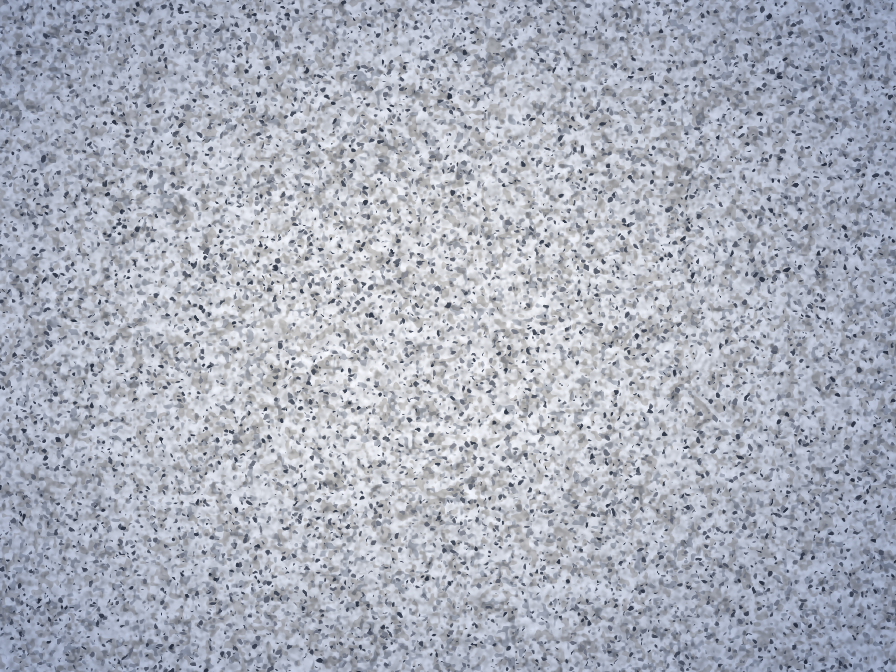
Write a WebGL 2 fragment shader that draws this texture.

```glsl
#version 300 es
precision highp float;

uniform vec2 u_resolution;
out vec4 fragColor;

// Three random values per integer cell
vec3 hash3(vec2 cell, int seed) {
    uvec3 v = uvec3(ivec3(ivec2(cell), seed)) * 1664525u + 1013904223u;
    v.x += v.y * v.z; v.y += v.z * v.x; v.z += v.x * v.y;
    v ^= v >> 16u;
    v.x += v.y * v.z; v.y += v.z * v.x; v.z += v.x * v.y;
    return vec3(v >> 8u) / 16777216.0;
}

float valueNoise(vec2 p, int seed) {
    vec2 i = floor(p), f = fract(p);
    f = f * f * (3.0 - 2.0 * f);
    float low = mix(hash3(i, seed).x, hash3(i + vec2(1, 0), seed).x, f.x);
    float high = mix(hash3(i + vec2(0, 1), seed).x, hash3(i + vec2(1, 1), seed).x, f.x);
    return mix(low, high, f.y);
}

vec2 rotate(vec2 p, float angle) {
    float c = cos(angle), s = sin(angle);
    return vec2(c * p.x - s * p.y, s * p.x + c * p.y);
}

// Surface height, slightly stretched sideways
float lumps(vec2 p) {
    vec2 q = rotate(p, 0.12) * vec2(0.75, 1.0);
    return 0.5 * valueNoise(q * 58.0, 1) + 0.5 * valueNoise(rotate(q, 0.7) * 115.0, 2);
}

// Dark uneven flecks: x is coverage, y is darkness
vec2 flecks(vec2 p, float density) {
    const float scale = 115.0;
    float pixel = scale / u_resolution.y;
    vec2 wobble = vec2(valueNoise(p * 210.0, 13), valueNoise(p * 210.0, 14)) - 0.5;
    vec2 q = p * scale, cell = floor(q);
    vec2 result = vec2(0.0);
    for (int y = -1; y <= 1; y++) {
        for (int x = -1; x <= 1; x++) {
            vec2 id = cell + vec2(x, y);
            vec3 place = hash3(id, 11), form = hash3(id, 12);
            if (place.z > density) continue;
            float stretch = mix(1.0, 1.45, hash3(id, 15).x);
            vec2 d = q + 0.45 * wobble - id - place.xy;
            d = rotate(d, form.x * 6.283) * vec2(1.0 / stretch, stretch);
            float radius = mix(0.14, 0.44, form.y * form.y);
            float cover = 1.0 - smoothstep(-0.75 * pixel, 0.75 * pixel, length(d) - radius);
            if (cover > result.x) result = vec2(cover, form.z);
        }
    }
    return result;
}

void main() {
    vec2 uv = gl_FragCoord.xy / u_resolution;
    vec2 p = gl_FragCoord.xy / u_resolution.y;

    // Pale ground with rough relief lit from above
    float height = lumps(p);
    float slope = height - lumps(p + vec2(-0.002, 0.006));
    float fine = valueNoise(rotate(p, 0.5) * 200.0, 3);
    float tone = 0.865 + 0.15 * (height - 0.5) + 0.13 * slope + 0.20 * (fine - 0.5);
    tone += 0.03 * (valueNoise(p * vec2(9.0, 16.0), 4) - 0.5);
    tone -= 0.45 * max(tone - 0.89, 0.0);
    vec3 stone = tone * vec3(0.995, 1.0, 1.015);

    // Warm and cool grey mineral grains
    float warm = 0.55 * valueNoise(rotate(p, 0.9) * 95.0, 5) + 0.45 * valueNoise(p * 185.0, 6);
    float cool = 0.5 * valueNoise(rotate(p, 0.3) * 120.0, 7) + 0.5 * valueNoise(p * 195.0, 8);
    stone *= mix(vec3(1.0), vec3(0.84, 0.825, 0.805), smoothstep(0.52, 0.70, warm));
    stone *= mix(vec3(1.0), vec3(0.75, 0.765, 0.79), smoothstep(0.58, 0.76, cool));

    // Dark flecks, gathered in loose clusters
    float cluster = valueNoise(p * 38.0, 9);
    vec2 fleck = flecks(p, mix(0.22, 0.52, cluster));
    vec3 mineral = mix(vec3(0.15, 0.18, 0.24), vec3(0.55, 0.56, 0.60), fleck.y);
    stone = mix(stone, mineral, 0.92 * fleck.x);

    // Light fades to blue towards the corners
    float edge = smoothstep(0.12, 0.80, length((uv - vec2(0.47, 0.50)) * vec2(1.05, 0.95)));
    vec3 light = mix(vec3(1.01, 1.015, 1.025), vec3(0.67, 0.72, 0.83), edge);
    fragColor = vec4(clamp(stone * light, 0.0, 1.0), 1.0);
}
```
